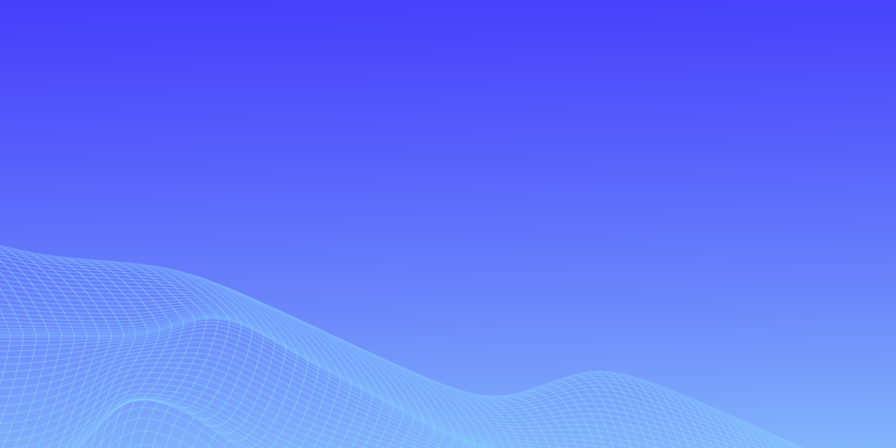
Write a WebGL 1 fragment shader that draws this background.

```glsl
precision highp float;
// Blue vertical gradient with a translucent wire mesh of rolling hills at the lower left.
// The mesh is a height sheet swept from the back ridge to the front: a loop draws each row,
// and the columns are found by interpolating depth between neighbouring rows.
uniform vec2 u_resolution;

const int ROWS = 56;
const float COLUMNS = 34.0;
const float LINE_WIDTH = 0.0012;
const vec3 LINE_COLOR = vec3(0.54, 0.86, 1.0);

// Zero left of t = 0 and rising with slope one to the right, rounded over width w.
float ramp(float t, float w) {
  return 0.5 * (t + sqrt(t * t + w * w));
}

float bump(float x, float center, float width) {
  float t = (x - center) / width;
  return exp(-t * t);
}

// Eased step: rows gather at both ends, more strongly for a larger amount.
float ease(float a, float b, float z, float amount) {
  return mix(clamp((z - a) / (b - a), 0.0, 1.0), smoothstep(a, b, z), amount);
}

// Upper outline of the hills.
float ridge(float x) {
  return 0.45 - 0.27 * x + 0.26 * ramp(x - 0.1, 0.1) - 0.48 * ramp(x - 0.4, 0.12)
       + 1.14 * ramp(x - 1.11, 0.1) - 1.11 * ramp(x - 1.33, 0.1);
}

// Bright fold across the middle of the sheet.
float crease(float x) {
  return 0.25 - 0.57 * ramp(x - 0.6, 0.08) + 0.4 * ramp(x - 1.05, 0.1)
       + 0.045 * bump(x, 0.48, 0.12);
}

// Small hill in the foreground, longer on its right side.
float frontHill(float x) {
  float width = mix(0.17, 0.25, smoothstep(0.2, 0.45, x));
  return -0.1 + 0.21 * bump(x, 0.32, width);
}

// Screen height of the sheet at depth z, from 0 at the back to 1 at the front.
float sheet(float x, float z) {
  float y = mix(ridge(x), crease(x), ease(0.0, 0.44, z, 0.7));
  y = mix(y, frontHill(x), ease(0.44, 0.84, z, 0.6));
  y -= 0.02 * bump(x, 0.32, 0.2) * bump(z, 0.74, 0.07);
  return y - 0.24 * ease(0.84, 1.0, z, 0.4);
}

// Column coordinate: leans right down to the fold, then left, and tightens to the right.
float columnCoord(float x, float z) {
  return COLUMNS * (x + 0.15 * x * x - 0.17 * sin(3.6 * z));
}

float stroke(float dist, float pixel) {
  return 1.0 - smoothstep(0.0, LINE_WIDTH + 0.8 * pixel, dist);
}

// Column strokes with their width corrected by the screen gradient.
float columnStroke(float x, float z, float slope, float dyDz, float pixel) {
  float e = 0.002;
  float u = columnCoord(x, z);
  float du = (columnCoord(x + e, z) - u) / e;
  float dz = (columnCoord(x, z + e) - u) / e;
  float steep = dyDz < 0.0 ? min(dyDz, -0.02) : max(dyDz, 0.02);
  float density = length(vec2(du - dz * slope / steep, dz / steep));
  float dist = (0.5 - abs(fract(u) - 0.5)) / max(density, 1.0);
  return stroke(dist, pixel) * (1.0 - smoothstep(60.0, 180.0, density));
}

float mesh(vec2 p, float pixel) {
  float stepZ = 1.0 / float(ROWS);
  float e = 0.004;
  float light = 0.0;
  float y = sheet(p.x, 0.0);
  for (int i = 0; i < ROWS; i++) {
    float z = float(i) * stepZ;
    float nextY = sheet(p.x, z + stepZ);
    float slope = (sheet(p.x + e, z) - y) / e;
    light += 0.34 * stroke(abs(p.y - y) / sqrt(1.0 + slope * slope), pixel);

    // The point lies on the strip between this row and the next.
    if ((p.y - y) * (p.y - nextY) < 0.0) {
      float rise = nextY - y;
      float depth = z + stepZ * (p.y - y) / rise;
      light += 0.42 * columnStroke(p.x, depth, slope, rise / stepZ, pixel);
    }
    y = nextY;
  }
  return 1.0 - exp(-light);
}

vec3 sky(vec2 p) {
  float t = 1.0 - p.y + 0.025 * (p.x - 1.0);
  return vec3(0.28, 0.255, 0.985) + t * vec3(0.165, 0.325, 0.0)
       + t * t * vec3(0.06, 0.115, 0.0);
}

void main() {
  vec2 p = gl_FragCoord.xy / u_resolution * vec2(2.0, 1.0);
  float pixel = 1.0 / u_resolution.y;
  vec3 color = mix(sky(p), LINE_COLOR, mesh(p, pixel));
  gl_FragColor = vec4(color, 1.0);
}
```
